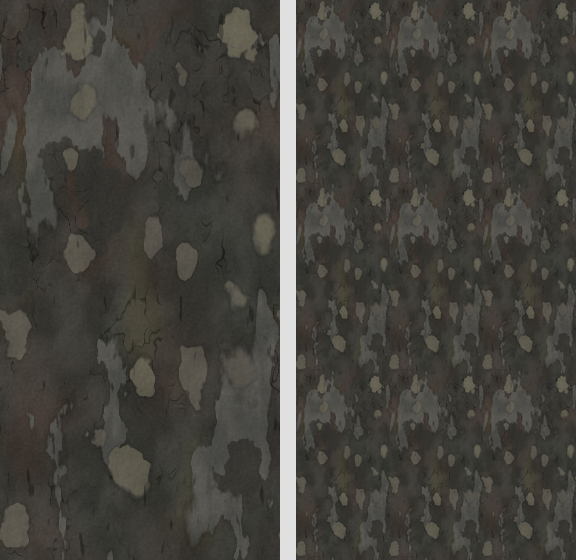
Left: one tile. Right: repeated 3 by 3.
Reproduce this texture procedurally as a WebGL 2 fragment shader.

```glsl
#version 300 es
precision highp float;
// Flaking plane-tree bark: dark mottled plates over long grey sheets and small cream scars.
// Thresholded wrapping gradient noise shapes the sheets, jittered cells place the scars,
// and warped Voronoi borders give the cracks. Every lattice repeats a whole number of times.
uniform vec2 u_resolution;
out vec4 fragColor;

#define SHEET_CELLS vec2(4.0, 3.0)
#define SCAR_CELLS vec2(5.0, 8.0)
#define PLATE_CELLS vec2(4.0, 5.0)
#define CRACK_CELLS vec2(11.0, 15.0)
#define SHEET_LEVEL 0.17
#define SCAR_CHANCE 0.40
#define PLATE_CHANCE 0.34
#define CRACK_DEPTH 0.34
#define RELIEF 0.10
#define GRAIN 0.022

// Integer hash of a wrapped lattice cell
vec3 hash(vec2 cell, vec2 period, float seed) {
  uvec3 v = uvec3(vec3(floor(mod(cell + 0.5, period)), seed));
  v = v * 1664525u + 1013904223u;
  v.x += v.y * v.z; v.y += v.z * v.x; v.z += v.x * v.y;
  v ^= v >> 16u;
  v.x += v.y * v.z; v.y += v.z * v.x; v.z += v.x * v.y;
  return vec3(v >> 8u) / 16777216.0;
}

float corner(vec2 cell, vec2 offset, vec2 period, float seed) {
  float angle = 6.28318 * hash(cell, period, seed).x;
  return dot(vec2(cos(angle), sin(angle)), offset);
}

// Gradient noise that wraps over the unit square
float noise(vec2 uv, vec2 period, float seed) {
  vec2 p = uv * period, i = floor(p), f = p - i;
  vec2 s = f * f * f * (f * (f * 6.0 - 15.0) + 10.0), e = vec2(1.0, 0.0);
  float low = mix(corner(i, f, period, seed), corner(i + e, f - e, period, seed), s.x);
  float high = mix(corner(i + e.yx, f - e.yx, period, seed), corner(i + 1.0, f - 1.0, period, seed), s.x);
  return mix(low, high, s.y);
}

float fbm(vec2 uv, vec2 period, int octaves, float seed) {
  float sum = 0.0, gain = 1.0;
  for (int k = 0; k < octaves; k++) {
    sum += gain * noise(uv, period, seed + float(k));
    period *= 2.0;
    gain *= 0.5;
  }
  return sum;
}

// Scattered ragged blobs: x is the signed inside depth, y the tone of the blob
vec2 scatter(vec2 uv, vec2 cells, float chance, float ragged, float seed) {
  vec2 p = uv * cells, home = floor(p), best = vec2(-1.0, 0.0);
  for (int n = 0; n < 9; n++) {
    vec2 cell = home + vec2(n % 3 - 1, n / 3 - 1);
    vec3 place = hash(cell, cells, seed), look = hash(cell, cells, seed + 1.0);
    vec2 d = p - cell - 0.2 - 0.6 * place.xy;
    d.x *= 0.9 + 0.7 * look.z;
    float depth = mix(0.17, 0.45, look.x) - length(d);
    if (place.z < chance && depth > best.x) best = vec2(depth, look.y);
  }
  return best + vec2(ragged, 0.0);
}

// Voronoi plates: x is the gap to the nearest border, y the tone of the plate
vec2 plates(vec2 p, vec2 cells, float seed) {
  vec2 home = floor(p);
  float first = 9.0, second = 9.0, tone = 0.0;
  for (int n = 0; n < 9; n++) {
    vec2 cell = home + vec2(n % 3 - 1, n / 3 - 1);
    vec3 h = hash(cell, cells, seed);
    float d = length(p - cell - h.xy);
    if (d < first) { second = first; first = d; tone = h.z; }
    else second = min(second, d);
  }
  return vec2(second - first, tone);
}

void main() {
  vec2 uv = gl_FragCoord.xy / u_resolution;
  float mottle = fbm(uv, vec2(5.0, 7.0), 5, 10.0);
  float hue = fbm(uv, vec2(2.0, 3.0), 3, 20.0);
  float fine = fbm(uv, vec2(20.0, 32.0), 3, 30.0);
  float streak = fbm(uv, vec2(26.0, 9.0), 3, 40.0);
  float blur = smoothstep(0.0, 0.45, noise(uv, vec2(4.0, 6.0), 50.0));
  float ragged = 0.30 * fbm(uv, vec2(9.0, 14.0), 4, 60.0);

  // Old bark: greenish grey drifting into red brown and olive
  vec3 color = mix(vec3(0.205, 0.197, 0.178), vec3(0.258, 0.247, 0.228), smoothstep(-0.4, 0.4, mottle));
  color += vec3(0.024, -0.004, -0.008) * smoothstep(0.0, 0.5, hue);
  color += vec3(-0.010, 0.004, 0.002) * smoothstep(0.0, 0.5, -hue);
  color += vec3(0.014, 0.010, -0.016) * smoothstep(0.15, 0.5, noise(uv, vec2(5.0, 6.0), 70.0));

  // Cracked, overlapping plates in the roughest zones
  vec2 warp = vec2(fbm(uv, vec2(10.0, 14.0), 3, 80.0), fbm(uv, vec2(10.0, 14.0), 3, 90.0));
  vec2 plate = plates(uv * CRACK_CELLS + warp * 0.9, CRACK_CELLS, 100.0);
  float rough = smoothstep(0.0, 0.25, fbm(uv, vec2(4.0, 4.0), 3, 110.0));
  float crack = (1.0 - smoothstep(0.01, 0.10, plate.x)) * smoothstep(-0.25, 0.2, streak + 0.3 * warp.x);
  color *= 1.0 + rough * (0.16 * (plate.y - 0.5) - CRACK_DEPTH * crack);

  // Long grey sheets of younger bark, with a shaded rim
  float sheet = fbm(uv, SHEET_CELLS, 6, 120.0) - SHEET_LEVEL;
  float sheetMask = smoothstep(-0.012, 0.018 + 0.16 * blur, sheet);
  color *= 1.0 - 0.10 * smoothstep(-0.10, 0.0, sheet);
  vec3 grey = mix(vec3(0.285, 0.284, 0.268), vec3(0.340, 0.336, 0.314), smoothstep(-0.4, 0.4, mottle + 0.5 * streak));
  color = mix(color, grey, sheetMask);

  // Dark plates still clinging over the sheets
  vec2 dark = scatter(uv, PLATE_CELLS, PLATE_CHANCE, ragged, 130.0);
  float darkMask = smoothstep(-0.015, 0.02 + 0.14 * blur, dark.x);
  vec3 darkColor = mix(vec3(0.200, 0.196, 0.178), vec3(0.250, 0.243, 0.224), dark.y) * (1.0 + 0.14 * mottle);
  color = mix(color, darkColor * (1.0 - 0.6 * CRACK_DEPTH * crack * rough), 0.92 * darkMask);

  // Small cream and pinkish scars
  vec2 scar = scatter(uv, SCAR_CELLS, SCAR_CHANCE, ragged * 1.2 - 0.06, 140.0);
  float scarMask = smoothstep(-0.015, 0.03 + 0.18 * blur, scar.x);
  vec3 scarColor = mix(vec3(0.335, 0.320, 0.290), vec3(0.400, 0.385, 0.325), scar.y) * (1.0 + 0.16 * mottle);
  color *= 1.0 - 0.10 * smoothstep(-0.10, 0.0, scar.x) * (1.0 - scarMask);
  color = mix(color, scarColor, 0.92 * scarMask);

  // Side-lit relief, sparse dark slits and fine grain
  float lit = fine - fbm(uv + vec2(0.004, -0.002), vec2(20.0, 32.0), 3, 30.0);
  float slit = smoothstep(0.50, 0.66, fbm(uv, vec2(22.0, 10.0), 3, 150.0));
  color *= 1.0 + RELIEF * lit + 0.05 * fine - 0.30 * slit;
  color += GRAIN * (noise(uv, vec2(90.0, 180.0), 160.0) + 0.6 * noise(uv, vec2(150.0, 300.0), 170.0));
  fragColor = vec4(color, 1.0);
}
```
